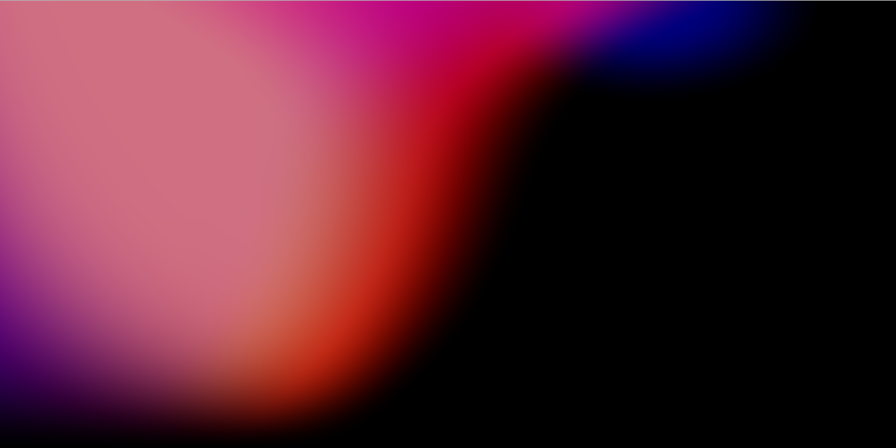
Write a WebGL 2 fragment shader that draws this background.

```glsl
#version 300 es
precision highp float;
// Soft pink and violet glow with a curved red rim and a blue corner, fading to black.

#define PEAK vec3(0.815, 0.435, 0.51) // brightest value of each channel
#define RIM vec3(1.06, 0.87, 0.82)    // where each channel ends on the right
#define FLARE vec3(0.375, -0.24, 0.42) // shift of those ends at the top
#define SOFT vec3(0.30, 0.43, 0.48)   // width of each fade
#define SOFT_TOP vec3(0.10, 0.28, 0.36) // extra width at the top
#define BEND vec3(0.45, 0.36, 0.42)   // inward sweep of the rim at the bottom
#define BLUE_CENTER vec2(1.45, 1.0)
#define BLUE_SIZE vec2(0.30, 0.175)
#define LINE_HEIGHT 0.0015
#define LINE_COLOR vec3(0.70)

uniform vec2 u_resolution;
out vec4 outColor;

// Fade of all channels toward the right, along a curved rim.
vec3 rightFade(vec2 p) {
    float depth = max(1.0 - p.y, 0.0);
    float top = exp(-pow(depth / 0.16, 1.3));
    vec3 middle = RIM + FLARE * top - BEND * pow(depth, 3.2);
    vec3 halfWidth = 0.5 * (SOFT + SOFT_TOP * top);
    return 1.0 - smoothstep(middle - halfWidth, middle + halfWidth, vec3(p.x));
}

// Fade toward the floor; red and green rise more slowly near the left side.
vec3 floorFade(vec2 p) {
    float left = exp(-p.x / 0.3);
    float greenStart = 0.02 + 0.18 * exp(-p.x / 0.17);
    vec3 height = max(p.y - vec3(0.0, greenStart, 0.0), 0.0);
    vec3 scale = vec3(0.07 + 0.31 * left, 0.09 + 0.29 * left, 0.165);
    return 1.0 - exp(-pow(height / scale, vec3(1.5)));
}

// Elliptical blue glow at the top edge.
float blueGlow(vec2 p) {
    float radius = length((p - BLUE_CENTER) / BLUE_SIZE);
    return 1.0 - smoothstep(0.35, 1.35, radius);
}

void main() {
    vec2 p = gl_FragCoord.xy / u_resolution.y;

    // Main body, with red slightly dimmer toward the rim.
    vec3 light = rightFade(p) * floorFade(p);
    vec3 peak = PEAK;
    peak.r -= 0.1 * smoothstep(0.5, 1.1, p.x);

    // Join the blue glow to the body.
    light.b = 1.0 - (1.0 - light.b) * (1.0 - 0.95 * blueGlow(p));
    vec3 color = peak * light;

    // Thin pale line along the top.
    float line = clamp((p.y - 1.0 + LINE_HEIGHT) * u_resolution.y + 0.5, 0.0, 1.0);
    color = mix(color, LINE_COLOR, line);

    outColor = vec4(color, 1.0);
}
```
